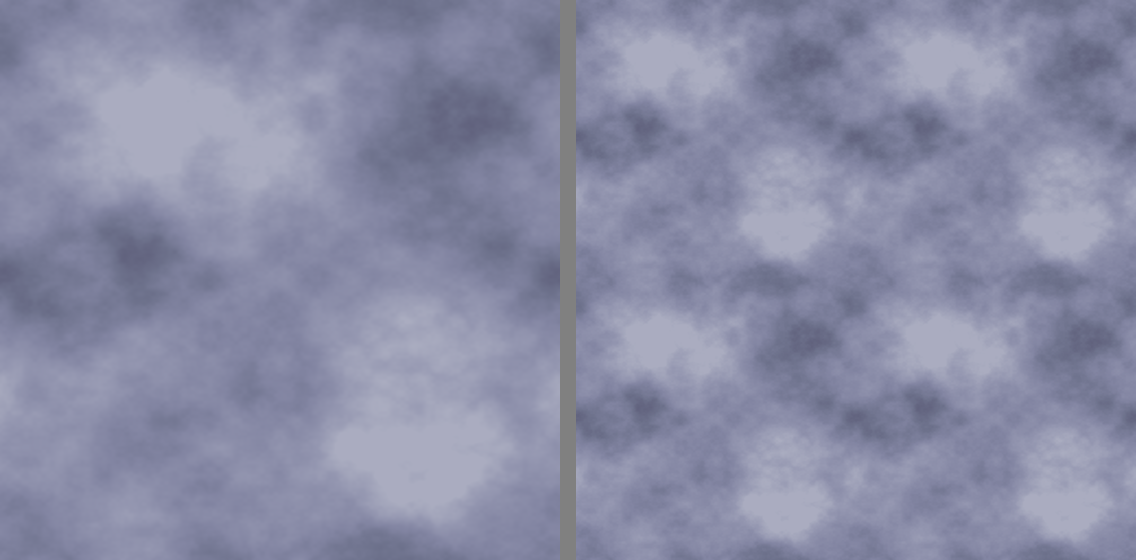
Left: one tile. Right: repeated 2 by 2.
This texture is drawn by a WebGL 1 fragment shader. Its source:

```glsl
precision highp float;
// Seamless hazy blue-grey cloud: broad light and dark drifts, dusky bands, soft grain.
uniform vec2 u_resolution;

const float TAU = 6.2831853;
const vec3 DUSK  = vec3(0.360, 0.360, 0.470);
const vec3 SLATE = vec3(0.430, 0.447, 0.550);
const vec3 HAZE  = vec3(0.510, 0.520, 0.635);
const vec3 MIST  = vec3(0.580, 0.590, 0.692);
const vec3 PALE  = vec3(0.665, 0.675, 0.752);

const float BASE_TONE = 0.61;
const float DRIFT = 0.23;         // strength of the broad diagonal patches
const float BAND = 0.27;          // strength of the horizontal dark bands
const float CLOUD = 0.58;         // strength of the fractal noise
const float WISP = 0.22;          // strength of the light vertical wisps
const float WARP = 0.07;          // bending of the broad shapes
const float GAIN = 0.58;          // amplitude ratio between octaves
const vec2 COARSE_CELLS = vec2(4.0, 5.0);

float hash(vec2 cell, float seed) {
  vec3 h = fract(vec3(cell.xyx + seed * 7.31) * vec3(0.1031, 0.1030, 0.0973));
  h += dot(h, h.yzx + 33.33);
  return fract((h.x + h.y) * h.z);
}

// Value noise that wraps after a whole number of cells.
float tiledNoise(vec2 p, vec2 cells, float seed) {
  vec2 g = p * cells;
  vec2 i = floor(g);
  vec2 f = g - i;
  f = f * f * f * (f * (f * 6.0 - 15.0) + 10.0);
  vec2 a = mod(i, cells);
  vec2 b = mod(i + 1.0, cells);
  float low = mix(hash(a, seed), hash(vec2(b.x, a.y), seed), f.x);
  float high = mix(hash(vec2(a.x, b.y), seed), hash(b, seed), f.x);
  return mix(low, high, f.y);
}

// Zero-centred fractal sum of wrapping noise.
float cloud(vec2 p, float seed) {
  float sum = 0.0;
  float amplitude = 1.0;
  vec2 cells = COARSE_CELLS;
  for (int i = 0; i < 6; i++) {
    sum += amplitude * (tiledNoise(p, cells, seed + float(i)) - 0.5);
    amplitude *= GAIN;
    cells *= 2.0;
  }
  return sum;
}

// Faint light streak hanging below a point, faded at both ends.
float wisp(vec2 p, vec2 top) {
  float across = abs(fract(p.x - top.x + 0.5) - 0.5);
  float down = fract(top.y - p.y);
  float width = 0.018 + 0.12 * down;
  return exp(-across * across / (width * width)) * smoothstep(0.0, 0.03, down)
       * exp(-down / 0.07);
}

vec3 palette(float tone) {
  float t = clamp(tone, 0.0, 1.0) * 4.0;
  vec3 c = mix(DUSK, SLATE, clamp(t, 0.0, 1.0));
  c = mix(c, HAZE, clamp(t - 1.0, 0.0, 1.0));
  c = mix(c, MIST, clamp(t - 2.0, 0.0, 1.0));
  return mix(c, PALE, clamp(t - 3.0, 0.0, 1.0));
}

void main() {
  vec2 p = gl_FragCoord.xy / u_resolution;
  vec2 q = p + WARP * vec2(cloud(p, 21.0), cloud(p, 41.0));

  // Broad patches, alternating diagonally
  float drift = -sin(TAU * q.y) * cos(TAU * (q.x - 0.35));

  // Two dark bands, each thinning out on one side
  float band = pow(0.5 + 0.5 * cos(2.0 * TAU * q.y), 3.0);
  band *= 1.0 - 0.6 * cos(TAU * (q.x - 0.05)) * cos(TAU * q.y);

  float tone = BASE_TONE + DRIFT * drift - BAND * band + CLOUD * cloud(p, 3.0);
  for (int i = 0; i < 2; i++) {
    tone += WISP * wisp(p, vec2(0.5, 1.0) - 0.5 * float(i));
  }
  gl_FragColor = vec4(palette(tone), 1.0);
}
```
